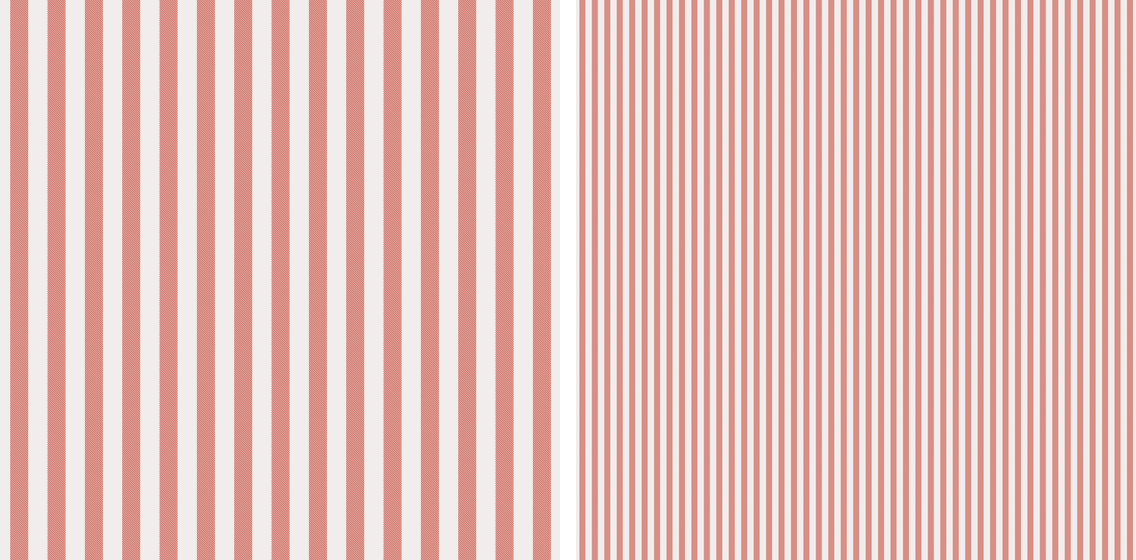
Left, the tile; right, the same tile 3 across and 3 down.
A WebGL 1 fragment shader for this pattern:

```glsl
precision highp float;
// Vertical coral stripes with a fine diagonal twill on a warm off-white ground.
uniform vec2 u_resolution;

const float PI = 3.14159265;
const float STRIPES = 15.0;         // repeats across
const float STRIPE_CENTRE = 0.515;  // within one repeat
const float STRIPE_WIDTH = 0.482;   // share of one repeat
const float TWILL_LINES = 256.0;    // diagonal threads across and down
const float TOOTH = 0.0004;         // edge notch depth, in canvas widths

const vec3 GROUND = vec3(0.945, 0.931, 0.925);
const vec3 THREAD_DARK = vec3(0.78, 0.42, 0.38);
const vec3 THREAD_LIGHT = vec3(0.92, 0.70, 0.66);

// Contrast left in a wave after averaging over one pixel.
float pixelContrast(float cyclesPerPixel) {
  float a = PI * max(cyclesPerPixel, 0.001);
  return abs(a) < PI ? sin(a) / a : 0.0;
}

// Diagonal thread wave from -1 to 1, fading where pixels are too coarse.
float twill(vec2 uv, vec2 pixel) {
  float fade = pixelContrast(TWILL_LINES * pixel.x) * pixelContrast(TWILL_LINES * pixel.y);
  return cos(2.0 * PI * fract((uv.x + uv.y) * TWILL_LINES)) * fade;
}

// Coverage of the stripe, with edges notched by the weave.
float stripe(float x, float weave, float pixelWidth) {
  float offset = fract(x * STRIPES - STRIPE_CENTRE + 0.5) - 0.5;
  float dist = (abs(offset) - 0.5 * STRIPE_WIDTH) / STRIPES + weave * TOOTH;
  return clamp(0.5 - dist / pixelWidth, 0.0, 1.0);
}

void main() {
  vec2 pixel = 1.0 / u_resolution;
  vec2 uv = gl_FragCoord.xy * pixel;
  float weave = twill(uv, pixel);
  vec3 cloth = mix(THREAD_DARK, THREAD_LIGHT, 0.5 + 0.5 * weave);
  vec3 colour = mix(GROUND, cloth, stripe(uv.x, weave, pixel.x));
  gl_FragColor = vec4(colour, 1.0);
}
```
